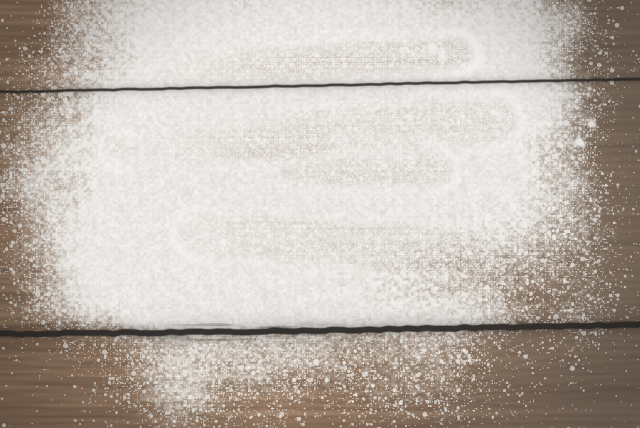
Give the GLSL for this texture, as a Shadertoy shader.

```glsl
// Flour scattered over weathered wooden planks, seen from above.
// A soft density field drives layered random grains over streaked wood;
// finger swipes thin the flour and push up ridges, and two dark seams cut across.

float hash(vec2 p) {
    return fract(sin(dot(p, vec2(127.1, 311.7))) * 43758.5453);
}

float noise(vec2 p) {
    vec2 i = floor(p), f = fract(p);
    f = f * f * (3.0 - 2.0 * f);
    return mix(mix(hash(i), hash(i + vec2(1, 0)), f.x),
               mix(hash(i + vec2(0, 1)), hash(i + vec2(1, 1)), f.x), f.y);
}

float fbm(vec2 p) {
    float sum = 0.0, amp = 0.5;
    for (int i = 0; i < 4; i++) {
        sum += amp * noise(p);
        p = p * 2.03 + 17.3;
        amp *= 0.5;
    }
    return sum / 0.9375;
}

float blob(vec2 p, vec2 center, vec2 size) {
    vec2 q = (p - center) / size;
    return exp(-dot(q, q));
}

// Plank colour: long streaks, fine fibres and warped growth rings
vec3 wood(vec2 p) {
    float warp = fbm(p * vec2(2.0, 6.0));
    float streak = fbm(p * vec2(2.5, 45.0) + warp);
    float fibre = noise(p * vec2(9.0, 190.0));
    float rings = 0.5 + 0.5 * sin(p.y * 330.0 + warp * 22.0);
    float tone = 0.15 + 0.5 * streak + 0.2 * fibre + 0.13 * rings;
    vec3 c = mix(vec3(0.37, 0.29, 0.23), vec3(0.68, 0.56, 0.46), tone);
    return mix(c, vec3(0.45, 0.42, 0.39), 0.45 * smoothstep(0.7, 1.5, p.x));
}

// Flour amount before the grains break it up
float density(vec2 p) {
    vec2 q = abs((p - vec2(0.75, 0.59)) / vec2(0.73, 0.58));
    float r = pow(q.x * q.x * q.x + q.y * q.y * q.y, 1.0 / 3.0);
    r += 0.32 * (fbm(p * 5.0) - 0.5);
    float d = smoothstep(1.13, 0.62, r);
    d -= 0.38 * blob(p, vec2(1.25, 0.35), vec2(0.19, 0.13));
    d -= 0.24 * blob(p, vec2(1.40, 0.62), vec2(0.11, 0.30));
    d -= 0.20 * blob(p, vec2(1.02, 0.34), vec2(0.20, 0.08));
    d += 0.25 * blob(p, vec2(0.30, 0.33), vec2(0.14, 0.09));
    d += 0.22 * blob(p, vec2(0.14, 0.60), vec2(0.09, 0.18));
    d *= mix(0.62, 1.0, smoothstep(0.22, 0.25, p.y));
    d += 0.38 * blob(p, vec2(0.41, 0.09), vec2(0.09, 0.12));
    return clamp(d, 0.0, 1.0);
}

// x: thinned interior, y: raised rim, strongest at the end chosen by side
vec2 swipe(vec2 p, vec2 a, vec2 b, float radius, float side) {
    vec2 ab = b - a;
    float t = dot(p - a, ab) / dot(ab, ab);
    float d = length(p - a - ab * clamp(t, 0.0, 1.0)) - radius;
    d += 0.012 * (noise(p * 14.0) - 0.5);
    float end = smoothstep(0.88, 1.04, side > 0.0 ? t : 1.0 - t);
    float rim = exp(-d * d / 0.00008) * (0.15 + 0.85 * end);
    return vec2(smoothstep(0.0, -0.03, d), rim);
}

// Random dots, one per cell, that appear as the density rises
float grains(vec2 p, float scale, float d) {
    vec2 cell = floor(p * scale);
    vec2 pos = 0.3 + 0.4 * vec2(hash(cell + 3.1), hash(cell + 8.7));
    float radius = mix(0.2, 0.5, hash(cell + 5.3));
    float aa = 0.7 * scale / iResolution.y;
    float dotMask = smoothstep(radius + aa, radius - aa, length(fract(p * scale) - pos));
    return dotMask * step(hash(cell), d);
}

void mainImage(out vec4 fragColor, in vec2 fragCoord) {
    vec2 p = fragCoord / iResolution.y;
    p.x *= 1.5 * iResolution.y / iResolution.x;
    float px = 1.0 / iResolution.y;

    // Finger swipes
    vec2 s = swipe(p, vec2(0.36, 0.835), vec2(1.07, 0.873), 0.050, 1.0);
    s += 0.6 * swipe(p, vec2(0.30, 0.655), vec2(1.16, 0.720), 0.065, 1.0);
    s += 0.6 * swipe(p, vec2(0.70, 0.600), vec2(1.02, 0.606), 0.052, 1.0);
    s += 0.6 * swipe(p, vec2(0.28, 0.650), vec2(0.75, 0.665), 0.045, -1.0);
    s += 0.7 * swipe(p, vec2(0.47, 0.455), vec2(1.08, 0.410), 0.065, -1.0);

    // Flour coverage: soft dust, then grains at four sizes
    float d = density(p);
    float streak = noise(p * vec2(5.0, 150.0));
    float speck = noise(p * 150.0);
    float cover = 0.93 * smoothstep(0.18, 0.95, d + 0.28 * (speck - 0.5));
    cover -= s.x * (0.09 + 0.16 * streak) * smoothstep(0.3, 0.8, p.x);
    cover = max(cover, 0.0);
    for (int i = 0; i < 4; i++) {
        float scale = 75.0 * pow(1.5, float(i));
        float g = grains(p + float(i) * 0.37, scale, d * (0.22 + 0.13 * float(i)));
        cover = mix(cover, 1.0, 0.72 * g);
    }
    cover = mix(cover, 1.0, clamp(s.y, 0.0, 1.0) * 0.85 * d);

    // Small lumps
    vec2 lumps[5] = vec2[5](vec2(1.04, 0.87), vec2(1.17, 0.73), vec2(1.385, 0.71),
                            vec2(1.36, 0.665), vec2(1.015, 0.885));
    for (int i = 0; i < 5; i++) {
        float r = length(p - lumps[i]) + 0.012 * (noise(p * 70.0) - 0.5);
        cover = mix(cover, 1.0, smoothstep(0.015, 0.006, r));
    }

    vec3 flour = vec3(0.965, 0.96, 0.945) - 0.06 * (1.0 - speck) * (1.0 - 0.7 * s.y);
    vec3 col = mix(wood(p), flour, clamp(cover, 0.0, 1.0));

    // Plank seams with ragged edges and soft shade
    float rag = noise(vec2(p.x * 45.0, 2.0)) - 0.5;
    float upper = abs(p.y - 0.785 - 0.0205 * p.x + 0.002 * rag);
    float lower = abs(p.y - 0.220 - 0.006 * p.x - 0.006 * p.x * p.x + 0.004 * rag);
    float chips = smoothstep(0.55, 0.8, noise(p * vec2(12.0, 170.0)))
                * blob(p, vec2(0.56, 0.222), vec2(0.16, 0.022));
    col *= 1.0 - 0.25 * exp(-upper / 0.008) - 0.35 * exp(-lower / 0.016);
    col = mix(col, vec3(0.25, 0.24, 0.22), 0.7 * chips);
    col = mix(col, vec3(0.20, 0.19, 0.18), 0.9 * smoothstep(0.003 + px, 0.003 - px, upper));
    col = mix(col, vec3(0.19, 0.18, 0.17), 0.95 * smoothstep(0.007 + px, 0.007 - px, lower));

    // Vignette
    col *= 1.0 - 0.22 * smoothstep(0.55, 1.0, length((p - vec2(0.75, 0.5)) / vec2(0.95, 0.75)));
    fragColor = vec4(col, 1.0);
}
```
